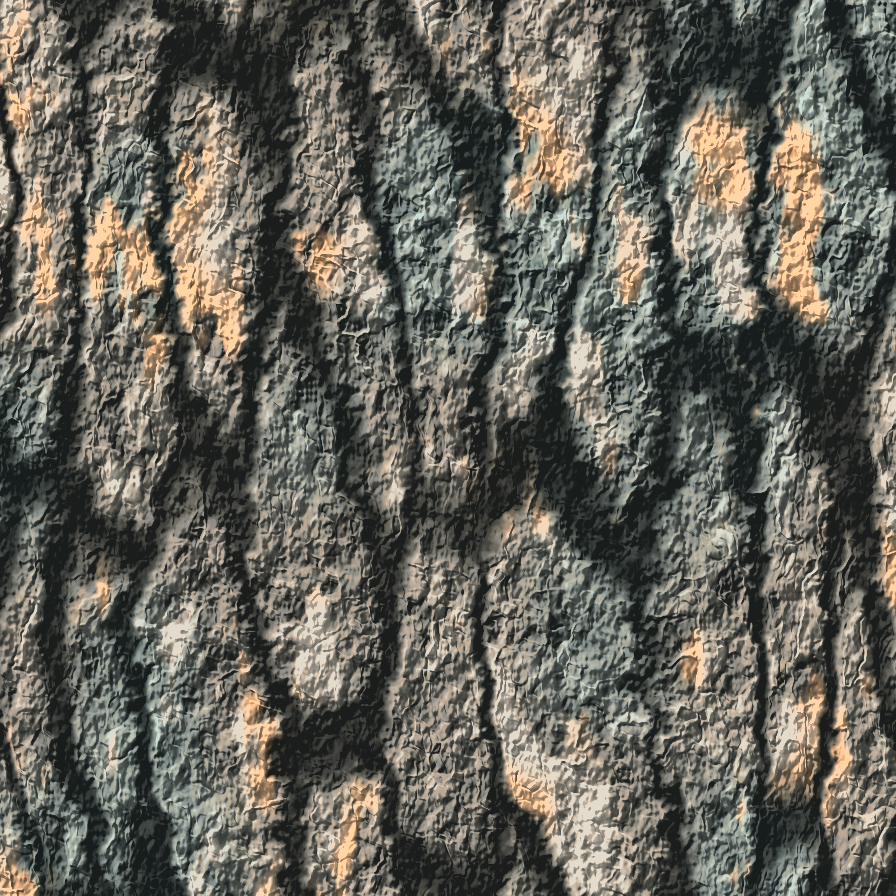
Write a WebGL 1 fragment shader that draws this texture.

```glsl
precision highp float;
// Rugged pine bark: upright plates, dark furrows, flaky grain and warm bare patches.
uniform vec2 u_resolution;

const vec2 PLATE_SCALE = vec2(9.0, 2.1);
const vec2 FLAKE_SCALE = vec2(34.0, 19.0);
const vec2 CHIP_SCALE = vec2(80.0, 52.0);
const vec2 GRAIN_SCALE = vec2(38.0, 24.0);
const vec2 PATCH_SCALE = vec2(17.0, 7.0);
const vec2 LIGHT_DIR = vec2(-0.6, 0.8);
const float LIGHT_STEP = 0.0024;
const float RELIEF = 1.7;
const float SHADE_CONTRAST = 0.36;

const vec3 FURROW_BLACK = vec3(0.10, 0.112, 0.105);
const vec3 DEEP_GREY = vec3(0.28, 0.28, 0.26);
const vec3 BARK_GREY = vec3(0.43, 0.42, 0.38);
const vec3 ASH_GREY = vec3(0.58, 0.57, 0.54);
const vec3 TAN = vec3(0.73, 0.66, 0.58);
const vec3 CREAM = vec3(0.89, 0.86, 0.80);
const vec3 RUST_TINT = vec3(1.25, 0.96, 0.72);
const vec3 COOL_TINT = vec3(0.90, 1.02, 1.06);

vec2 hash2(vec2 p) {
  vec3 q = fract(p.xyx * vec3(0.1031, 0.1030, 0.0973));
  q += dot(q, q.yzx + 33.33);
  return fract((q.xx + q.yz) * q.zy);
}

float noise(vec2 p) {
  vec2 i = floor(p), f = fract(p);
  f = f * f * (3.0 - 2.0 * f);
  float low = mix(hash2(i).x, hash2(i + vec2(1.0, 0.0)).x, f.x);
  float high = mix(hash2(i + vec2(0.0, 1.0)).x, hash2(i + 1.0).x, f.x);
  return mix(low, high, f.y);
}

float fbm(vec2 p) {
  float sum = 0.0, weight = 0.4;
  for (int i = 0; i < 4; i++) {
    sum += weight * noise(p);
    p = mat2(1.9, 0.5, -0.5, 1.9) * p + 17.3;
    weight *= 0.64;
  }
  return sum / 0.925;
}

// x: distance to the cell border, y: random value of the cell
vec2 cells(vec2 p) {
  vec2 base = floor(p);
  float nearest = 9.0, second = 9.0, id = 0.0;
  for (int y = -1; y <= 1; y++) {
    for (int x = -1; x <= 1; x++) {
      vec2 cell = base + vec2(float(x), float(y));
      vec2 h = hash2(cell + 5.0);
      float d = length(cell + 0.1 + 0.8 * h - p);
      if (d < nearest) {
        second = nearest;
        nearest = d;
        id = hash2(cell + 71.0).x;
      } else {
        second = min(second, d);
      }
    }
  }
  return vec2(second - nearest, id);
}

// Bends the plates broadly and frays their edges
vec2 warp(vec2 p) {
  vec2 bend = vec2(noise(p * vec2(5.0, 4.0)), noise(p * 5.0 + 40.0)) - 0.5;
  vec2 fray = vec2(fbm(p * 26.0 + 9.0), fbm(p * 26.0 + 63.0)) - 0.5;
  return p + bend * vec2(0.09, 0.12) + fray * vec2(0.042, 0.05);
}

// x: height, y: furrow (0) to plate (1), z: flake tone around zero
vec3 bark(vec2 p) {
  vec2 q = warp(p);
  float gap = 0.16 * (noise(q * vec2(8.0, 4.0) + 25.0) - 0.5);
  float plate = smoothstep(0.02, 0.28, cells(q * PLATE_SCALE).x - gap);
  vec2 flake = cells(q * FLAKE_SCALE);
  vec2 chip = cells(mix(p, q, 0.6) * CHIP_SCALE);
  float flakeStep = (flake.y - 0.5) * smoothstep(0.0, 0.22, flake.x);
  float chipStep = (chip.y - 0.5) * smoothstep(0.0, 0.3, chip.x);
  float grain = fbm(p * GRAIN_SCALE + 3.0);
  float height = 0.022 * plate + 0.014 * flakeStep + 0.008 * chipStep + 0.042 * grain;
  return vec3(height, plate, flakeStep + 0.6 * chipStep);
}

vec3 barkColor(float tone) {
  vec3 color = mix(FURROW_BLACK, DEEP_GREY, smoothstep(0.08, 0.28, tone));
  color = mix(color, BARK_GREY, smoothstep(0.28, 0.42, tone));
  color = mix(color, ASH_GREY, smoothstep(0.42, 0.57, tone));
  color = mix(color, TAN, smoothstep(0.57, 0.68, tone));
  return mix(color, CREAM, smoothstep(0.68, 0.85, tone));
}

void main() {
  vec2 p = gl_FragCoord.xy / u_resolution;
  vec3 here = bark(p);
  vec3 toLight = bark(p + LIGHT_DIR * LIGHT_STEP);

  // Soft-limited slope towards the light
  float slope = RELIEF * (here.x - toLight.x) / LIGHT_STEP;
  float shade = slope / (1.0 + abs(slope));

  // Bare wood shows on the raised plates only
  float patchField = fbm(p * PATCH_SCALE + 51.0);
  float bare = smoothstep(0.54, 0.68, patchField) * here.y;
  float speckle = fbm(p * vec2(130.0, 95.0)) - 0.5;

  float tone = mix(0.11, 0.45, here.y);
  tone += SHADE_CONTRAST * shade * mix(0.35, 1.0, here.y);
  tone += 0.22 * here.z * here.y + 0.26 * speckle + 0.24 * bare;

  // Rusty bare wood against cool, shaded furrows
  vec3 color = barkColor(tone);
  float rust = bare * smoothstep(0.3, 0.7, noise(p * vec2(20.0, 11.0) + 80.0));
  color *= mix(vec3(1.0), RUST_TINT, 0.75 * rust);
  float cool = smoothstep(0.4, 0.75, noise(p * vec2(6.0, 4.0) + 90.0));
  color *= mix(vec3(1.0), COOL_TINT, cool * (1.0 - bare));
  gl_FragColor = vec4(clamp(color, 0.0, 1.0), 1.0);
}
```
